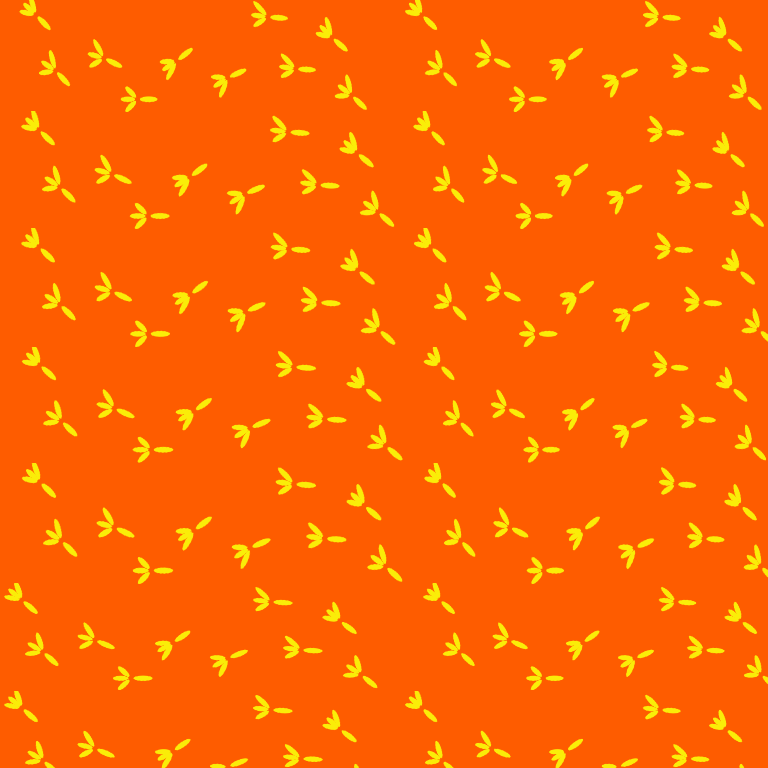
Reproduce this pattern procedurally as a WebGL 1 fragment shader.

```glsl
precision highp float;

uniform vec2 u_resolution;

const float SPAN = 768.0;                    // design units across the canvas
const vec3 GROUND = vec3(0.995, 0.36, 0.0);
const vec3 YELLOW = vec3(0.98, 0.93, 0.03);
const int ROWS = 7;
const int COLUMNS = 2;
const int PRINTS = 10;
const float TILE_TOP = -18.5;                // prints are cropped at the tile edges
const float TILE_BOTTOM = 99.0;
const float JOINT_GAP = 2.6;
const float HEEL_LENGTH = 21.5;
const float TOE_LENGTH = 18.0;
const float LONG_TOE_EXTRA = 4.0;
const float HEEL_WIDTH = 2.9;                // half widths
const float TOE_WIDTH = 2.75;
const float EDGE_RIPPLE = 0.18;
const float REACH = 26.0;

// One bird track: joint position and angles in degrees.
struct Print {
  vec2 joint;
  float heel;
  float toes;
  float spread;
};

// One row: left and right tile as (start, stretch), then top and height scale.
struct Row {
  vec2 left;
  vec2 right;
  vec2 vertical;
};

Print printAt(int i) {
  if (i == 0) return Print(vec2(0.0, 0.0), 44.0, 42.0, 30.0);
  if (i == 1) return Print(vec2(21.0, 57.0), 45.0, 33.0, 41.0);
  if (i == 2) return Print(vec2(73.0, 44.0), 25.0, 15.0, 45.0);
  if (i == 3) return Print(vec2(109.0, 86.0), 0.0, 0.0, 45.0);
  if (i == 4) return Print(vec2(151.0, 47.0), -37.0, -32.0, 29.0);
  if (i == 5) return Print(vec2(206.0, 64.0), -23.0, -32.0, 35.0);
  if (i == 6) return Print(vec2(279.0, 55.0), 3.0, 8.0, 36.0);
  if (i == 7) return Print(vec2(249.0, 2.0), 4.0, 7.0, 39.0);
  if (i == 8) return Print(vec2(318.0, 23.0), 40.0, 43.0, 29.0);
  return Print(vec2(339.0, 82.0), 42.0, 36.0, 39.0);
}

Row rowAt(int r) {
  if (r == 0) return Row(vec2(36.0, 0.931), vec2(422.0, 0.956), vec2(15.0, 0.98));
  if (r == 1) return Row(vec2(39.0, 1.0), vec2(430.0, 0.94), vec2(130.0, 1.0));
  if (r == 2) return Row(vec2(39.0, 1.003), vec2(431.0, 0.968), vec2(247.0, 1.01));
  if (r == 3) return Row(vec2(40.0, 1.02), vec2(440.0, 0.918), vec2(365.0, 0.985));
  if (r == 4) return Row(vec2(40.0, 1.02), vec2(441.0, 0.943), vec2(482.0, 1.03));
  if (r == 5) return Row(vec2(22.0, 1.0), vec2(440.0, 0.947), vec2(600.0, 0.91));
  return Row(vec2(22.0, 1.0), vec2(422.0, 0.956), vec2(708.0, 0.92));
}

// Approximate distance to an ellipse reaching from the joint to its tip.
float petal(vec2 p, vec2 dir, float tip, float halfWidth) {
  vec2 q = vec2(dot(p, dir) - 0.5 * (JOINT_GAP + tip), dir.x * p.y - dir.y * p.x);
  vec2 radii = vec2(0.5 * (tip - JOINT_GAP), halfWidth);
  float k = length(q / radii);
  return k * (k - 1.0) / max(length(q / (radii * radii)), 0.0001);
}

vec2 heading(float degrees) {
  return vec2(cos(radians(degrees)), sin(radians(degrees)));
}

float track(vec2 p, Print t) {
  float d = petal(p, heading(t.heel), HEEL_LENGTH, HEEL_WIDTH);
  for (int i = -1; i <= 1; i++) {
    float side = float(i);
    float tip = TOE_LENGTH + LONG_TOE_EXTRA * max(0.0, side * sign(t.heel));
    d = min(d, petal(p, -heading(t.toes + side * t.spread), tip, TOE_WIDTH));
  }
  return d;
}

void main() {
  vec2 uv = gl_FragCoord.xy / u_resolution;
  vec2 p = vec2(uv.x, 1.0 - uv.y) * SPAN;
  float pixel = SPAN / min(u_resolution.x, u_resolution.y);
  float d = SPAN;

  // Tiles, each with its own offset and stretch
  for (int r = 0; r < ROWS; r++) {
    Row row = rowAt(r);
    float y = (p.y - row.vertical.x) / row.vertical.y;
    if (y < TILE_TOP || y > TILE_BOTTOM) continue;
    for (int c = 0; c < COLUMNS; c++) {
      vec2 tile = c == 0 ? row.left : row.right;
      vec2 q = vec2((p.x - tile.x) / tile.y, y);
      for (int i = 0; i < PRINTS; i++) {
        Print t = printAt(i);
        vec2 local = q - t.joint;
        if (dot(local, local) < REACH * REACH) d = min(d, track(local, t));
      }
    }
  }

  // Slightly uneven edges
  d += EDGE_RIPPLE * sin(1.7 * p.x + 0.6 * p.y) * sin(1.4 * p.y);
  float ink = 1.0 - smoothstep(-0.7 * pixel, 0.7 * pixel, d);
  gl_FragColor = vec4(mix(GROUND, YELLOW, ink), 1.0);
}
```
